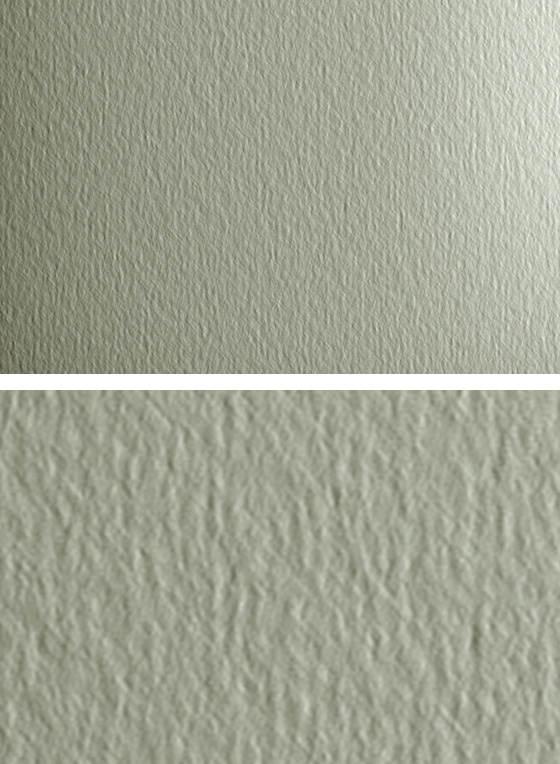
Top: the whole. Bottom: its middle third, enlarged.
A Shadertoy shader for this texture:

```glsl
// Sage-grey laid paper with fine vertical ribs, raked by light from the right.

float hash(vec2 p) {
    return fract(sin(dot(p, vec2(127.1, 311.7))) * 43758.5453);
}

float noise(vec2 p) {
    vec2 cell = floor(p);
    vec2 f = fract(p);
    f = f * f * (3.0 - 2.0 * f);
    float low = mix(hash(cell), hash(cell + vec2(1.0, 0.0)), f.x);
    float high = mix(hash(cell + vec2(0.0, 1.0)), hash(cell + 1.0), f.x);
    return mix(low, high, f.y);
}

vec2 rotate(vec2 p, float angle) {
    float c = cos(angle), s = sin(angle);
    return vec2(c * p.x - s * p.y, s * p.x + c * p.y);
}

// Thin crossing fibres, leaning evenly to both sides of the vertical
float fibres(vec2 p) {
    float sum = 0.0;
    for (int i = 0; i < 4; i++) {
        float k = float(i);
        vec2 q = rotate(p, -0.72 + 0.48 * k) + 7.3 * k;
        sum += noise(q * vec2(230.0, 52.0));
    }
    return sum;
}

// Paper surface: narrow ribs broken into short lengths, small lumps and fibres
float paperHeight(vec2 p) {
    vec2 q = p;
    q.x += 0.007 * (noise(p * vec2(24.0, 15.0)) - 0.5);
    q.x += 0.006 * (noise(p * vec2(50.0, 34.0) + 31.0) - 0.5);
    float ribStrength = 0.35 + 1.3 * noise(p * vec2(54.0, 20.0) + 5.0);
    float ribs = sin(6.2832 * 54.0 * q.x) * ribStrength;
    float lumps = noise(rotate(q, 0.16) * vec2(105.0, 36.0) + 17.0);
    float pits = noise(rotate(q, -0.2) * vec2(112.0, 48.0) + 59.0);
    return 0.023 * ribs + 0.13 * lumps + 0.12 * pits + 0.072 * fibres(p);
}

void mainImage(out vec4 fragColor, in vec2 fragCoord) {
    vec2 uv = fragCoord / iResolution.xy;
    vec2 p = fragCoord / iResolution.y;

    // Slopes that face the light at the upper right turn bright
    vec2 toLight = vec2(0.0018, 0.0008);
    float relief = paperHeight(p - toLight) - paperHeight(p + toLight);

    // Broad falloff: dim left edge, bright upper right
    float light = mix(0.56, 0.69, uv.x) + 0.03 * (uv.y - 0.5);
    light -= 0.08 * exp(-6.0 * uv.x);
    light += 0.13 * smoothstep(0.62, 1.05, uv.x) * smoothstep(-0.35, 0.75, uv.y);
    light -= 0.04 * smoothstep(0.75, 1.3, length((uv - vec2(0.6, 0.65)) * vec2(0.8, 1.5)));

    // Fine grain
    light += 0.05 * (noise(p * 340.0) - 0.5);

    float tone = light + relief;
    vec3 shadowSage = vec3(0.47, 0.48, 0.40);
    vec3 color = shadowSage + (tone - 0.47) * vec3(1.0, 1.02, 1.09);
    fragColor = vec4(clamp(color, 0.0, 1.0), 1.0);
}
```
